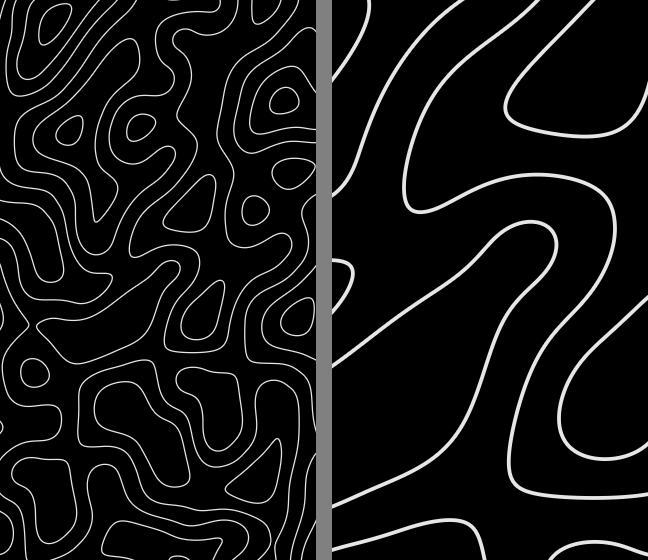
Left, the full canvas; right, a detail of the centre.
Give the GLSL for this pattern, as a Shadertoy shader.

```glsl
// Topographic contour map: thin pale isolines of a smooth height field on black.
// The field is one octave of gradient noise with analytic slope, which turns
// height differences into true distances so every line has the same width.

const float TAU = 6.2831853;

// Random unit vector for a lattice corner
vec2 cornerGradient(vec2 cell) {
    uvec2 q = uvec2(ivec2(cell) + 4096);
    uint n = q.x * 1597334677u ^ q.y * 3812015801u;
    n = (n ^ (n >> 15)) * 2246822519u;
    n = (n ^ (n >> 13)) * 3266489917u;
    n ^= n >> 16;
    float angle = TAU * float(n & 65535u) / 65536.0;
    return vec2(cos(angle), sin(angle));
}

// Gradient noise: x holds the height, yz its slope
vec3 heightAndSlope(vec2 p) {
    vec2 cell = floor(p), f = p - cell;
    vec2 fade = f * f * f * (f * (f * 6.0 - 15.0) + 10.0);
    vec2 fadeSlope = 30.0 * f * f * (f * (f - 2.0) + 1.0);

    vec3 sum = vec3(0.0);
    for (int j = 0; j < 2; j++)
    for (int i = 0; i < 2; i++) {
        vec2 corner = vec2(i, j);
        vec2 gradient = cornerGradient(cell + corner);
        float ramp = dot(gradient, f - corner);
        vec2 weight = mix(1.0 - fade, fade, corner);
        vec2 weightSlope = fadeSlope * (2.0 * corner - 1.0);
        sum.x += weight.x * weight.y * ramp;
        sum.yz += weight.x * weight.y * gradient + weightSlope * weight.yx * ramp;
    }
    return sum;
}

void mainImage(out vec4 fragColor, in vec2 fragCoord) {
    vec2 uv = fragCoord / iResolution.x;
    float pixel = 1.0 / iResolution.x;

    // Tilted, slightly stretched domain: ridges lean up to the right
    vec2 along = vec2(cos(0.9), sin(0.9));
    vec2 across = vec2(-along.y, along.x);
    mat2 toField = transpose(mat2(along * 3.6, across * 4.3));
    vec3 field = heightAndSlope(toField * uv + vec2(7.3, 2.6));
    vec2 slope = field.yz * toField;

    // Distance to the nearest contour level
    float interval = 0.21;
    float offLevel = abs(fract(field.x / interval) - 0.5) * interval;
    float dist = offLevel / max(length(slope), 0.3);

    // Thin line with a one-pixel soft edge
    float halfWidth = 0.002;
    float line = clamp((halfWidth - dist) / pixel + 0.5, 0.0, 1.0);
    fragColor = vec4(vec3(0.9) * line, 1.0);
}
```
